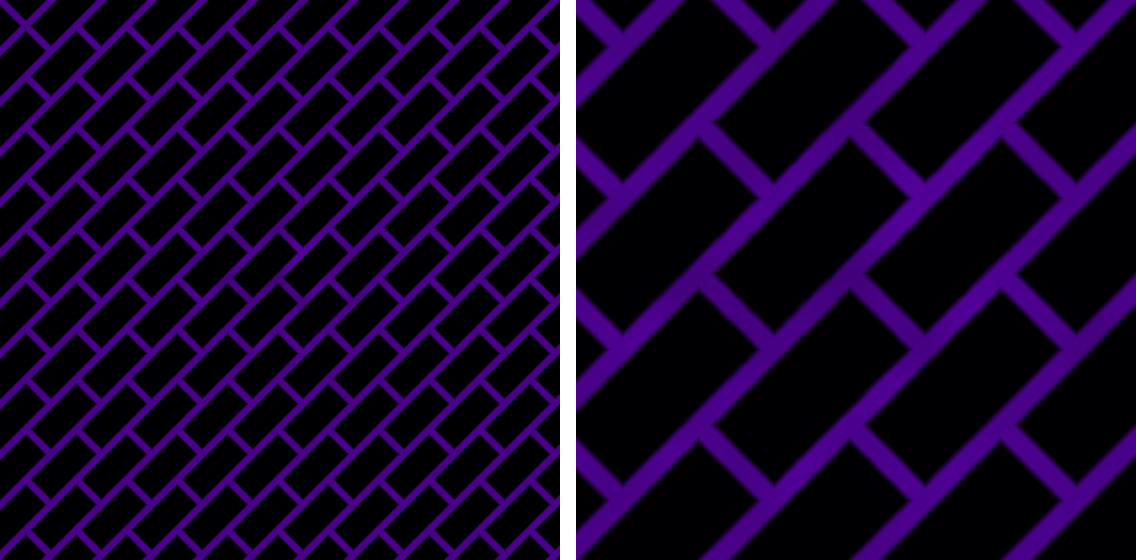
Left, the full canvas; right, a detail of the centre.
Give the GLSL for this pattern, as a three.js fragment shader.

```glsl
// Diagonal running-bond bricks: near-black blocks with soft violet mortar lines.
varying vec2 vUv;

float hash(vec2 p) {
  return fract(sin(dot(p, vec2(127.1, 311.7))) * 43758.5453);
}

float noise(vec2 p) {
  vec2 i = floor(p);
  vec2 f = fract(p);
  f = f * f * (3.0 - 2.0 * f);
  return mix(mix(hash(i), hash(i + vec2(1.0, 0.0)), f.x),
             mix(hash(i + vec2(0.0, 1.0)), hash(i + vec2(1.0, 1.0)), f.x), f.y);
}

// Distance to the nearest whole number
float toInteger(float x) {
  return abs(fract(x + 0.5) - 0.5);
}

// Distance to the nearest mortar line, in canvas units
float mortarDistance(vec2 uv) {
  float across = (uv.x + 1.0 - uv.y - 0.0025) / 0.09;
  float along = (uv.x + uv.y - 1.0) / 0.09;
  float row = floor(across);

  // Long joints between rows, short joints shifted half a brick per row
  float bed = toInteger(across);
  float joint = 2.0 * toInteger((along + row + 1.0) * 0.5);
  float d = min(bed, joint);

  // One extra joint runs into the upper left corner
  if (across < 1.0) d = min(d, abs(along));
  return d * 0.09 * inversesqrt(2.0);
}

void main() {
  // Slight unevenness of edge and tone, strongest near the middle
  float middle = 1.0 - smoothstep(0.05, 0.25, distance(vUv, vec2(0.5)));
  float d = mortarDistance(vUv) + (noise(vUv * 140.0) - 0.5) * 0.0008 * middle;
  float tone = 1.0 + (noise(vUv * 28.0) - 0.5) * (0.04 + 0.22 * middle);

  float mortar = 1.0 - smoothstep(0.0039, 0.0090, d);
  vec3 color = mix(vec3(0.0, 0.0, 0.006), vec3(0.29, 0.004, 0.54) * tone, mortar);
  gl_FragColor = vec4(color, 1.0);
}
```
